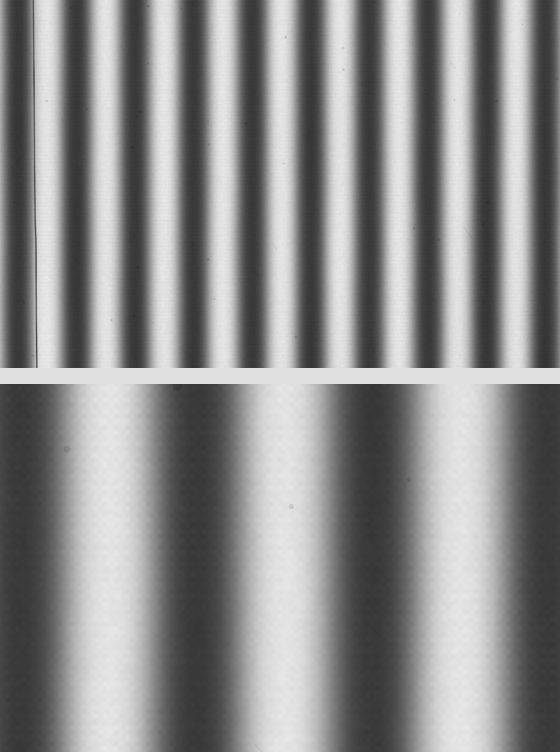
Top, the full canvas; bottom, a detail of the centre.
Reproduce this pattern procedurally as a Shadertoy shader.

```glsl
// Soft grey vertical stripes on finely woven cloth, with a dark crease near the left edge.
#define PERIOD 0.10465      // stripe spacing, in canvas widths
#define FIRST_CENTER 0.0842 // centre of the first light stripe
#define DARK_TONE 0.218
#define LIGHT_TONE 0.885
#define FLATTENING 0.42     // 0 = pure cosine, 1 = flat crests and troughs
#define GRAIN 0.035
#define WEAVE 0.012
#define WEAVE_COUNT 154.0   // threads across the canvas
#define CREASE_WIDTH 0.0012
#define SPECK_CELL 0.07
#define SCRATCHES 7

const float TAU = 6.2831853;

float hash(vec2 cell) {
    uvec2 q = uvec2(ivec2(floor(cell))) * uvec2(1597334673u, 3812015801u);
    uint n = (q.x ^ q.y) * 1597334673u;
    n = (n ^ (n >> 15)) * 2246822519u;
    return float((n ^ (n >> 13)) >> 8) / 16777216.0;
}

float noise(vec2 p) {
    vec2 i = floor(p), f = fract(p);
    f = f * f * (3.0 - 2.0 * f);
    return mix(mix(hash(i), hash(i + vec2(1, 0)), f.x),
               mix(hash(i + vec2(0, 1)), hash(i + vec2(1, 1)), f.x), f.y);
}

float segmentDistance(vec2 p, vec2 a, vec2 b) {
    vec2 ab = b - a;
    return length(p - a - ab * clamp(dot(p - a, ab) / dot(ab, ab), 0.0, 1.0));
}

// 1 at the middle of a light stripe, 0 at the middle of a dark one
float stripe(vec2 p) {
    float wobble = 0.0012 * (noise(p * vec2(24.0, 9.0)) - 0.5);
    float wave = cos(TAU * (p.x + wobble - FIRST_CENTER) / PERIOD);
    return 0.5 + 0.5 * mix(wave, sin(0.25 * TAU * wave), FLATTENING);
}

// Fine grain plus a faint checker of threads
float cloth(vec2 p) {
    float grain = 0.6 * noise(p * 420.0) + 0.4 * noise(p * 190.0 + 31.0) - 0.5;
    vec2 thread = cos(TAU * WEAVE_COUNT * p);
    float strength = 0.4 + 0.8 * noise(p * 14.0 + 7.0);
    return GRAIN * grain + WEAVE * strength * (0.6 * thread.x * thread.y + 0.4 * thread.y);
}

// Sparse small dark marks, one candidate per cell
float specks(vec2 p, float px) {
    vec2 cell = floor(p / SPECK_CELL);
    vec2 offset = 0.15 + 0.7 * vec2(hash(cell + 11.0), hash(cell + 47.0));
    float radius = 0.0012 + 0.0016 * hash(cell + 83.0);
    float d = length(p - (cell + offset) * SPECK_CELL);
    return step(0.8, hash(cell + 5.0)) * (1.0 - smoothstep(radius - px, radius + px, d));
}

// Short, faint diagonal scratches
float scratches(vec2 p, float px, float height) {
    float mark = 0.0;
    for (int i = 0; i < SCRATCHES; i++) {
        vec2 seed = vec2(float(i), 3.0);
        vec2 start = vec2(hash(seed), hash(seed + 20.0) * height);
        vec2 span = vec2(0.012, -0.015) * (0.5 + hash(seed + 40.0));
        float d = segmentDistance(p, start, start + span);
        mark = max(mark, 1.0 - smoothstep(0.0, 0.0008 + px, d));
    }
    return mark;
}

// Darkens a thin slanted line and its left side, lifts its right side
float crease(float tone, vec2 p, float t, float px) {
    float center = mix(0.0660, 0.0600, t) - 0.0007 * smoothstep(0.34, 0.40, t)
                 + 0.0006 * (noise(vec2(t * 9.0, 2.0)) - 0.5);
    float d = p.x - center;
    float right = smoothstep(-px, px, d);
    tone += 0.10 * right * exp(-max(d, 0.0) / 0.008);
    tone += 0.05 * (1.0 - right) * exp(-abs(d + 0.003) / 0.003);
    float line = 1.0 - smoothstep(CREASE_WIDTH - px, CREASE_WIDTH + px, abs(d));
    float depth = 0.65 + 0.3 * noise(vec2(t * 14.0, 8.0));
    return mix(tone, 0.20, line * depth);
}

void mainImage(out vec4 fragColor, in vec2 fragCoord) {
    vec2 p = fragCoord / iResolution.x;
    float px = 0.7 / iResolution.x;
    float height = iResolution.y / iResolution.x;

    float light = stripe(p);
    float tone = mix(DARK_TONE, LIGHT_TONE, light);
    tone = crease(tone, p, p.y / height, px);

    // Cloth texture and wear show more on the light stripes
    tone += cloth(p) * mix(0.6, 1.0, light);
    tone += 0.02 * (noise(p * vec2(7.0, 5.0) + 3.0) - 0.5);
    tone -= specks(p, px) * mix(0.03, 0.10, light);
    tone -= scratches(p, px, height) * 0.05 * light;

    fragColor = vec4(vec3(clamp(tone, 0.0, 1.0)), 1.0);
}
```
